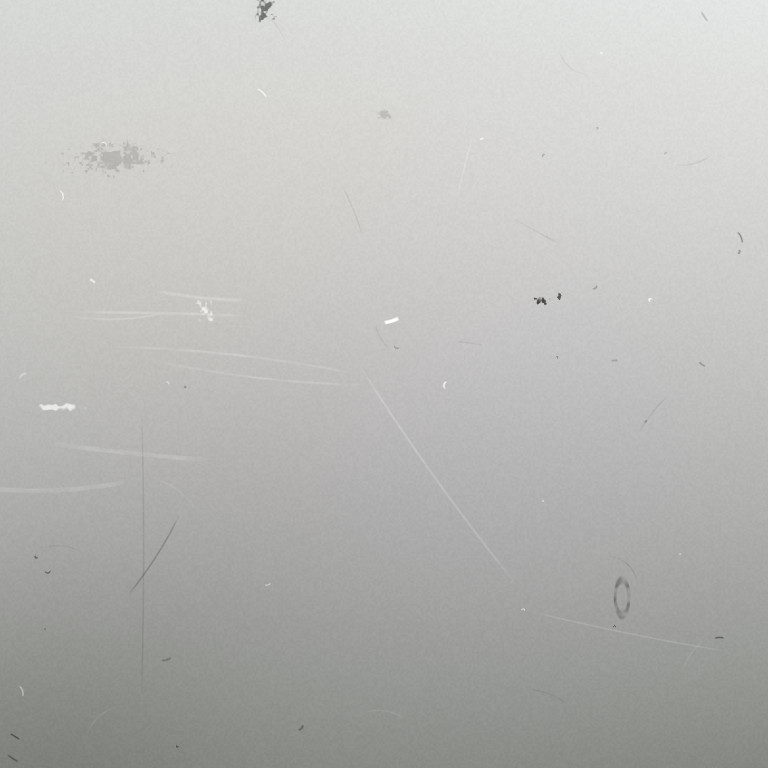
This texture is drawn by a WebGL 1 fragment shader. Its source:

```glsl
precision highp float;
// A scuffed, painted metal panel under soft light: a smooth grey falloff with
// fine grain, overlaid by bent strokes (scratches, specks) and noisy blobs
// (chips, smudges). Hashed loops scatter the small marks; a few large ones are set.

uniform vec2 u_resolution;

#define GRAIN_SCALE 400.0
#define GRAIN_AMOUNT 0.026
#define SCUFF_COUNT 7
#define SCUFF_TONE 0.055
#define HAIR_COUNT 16
#define HAIR_TONE 0.055
#define SPECK_COUNT 38
#define SPECK_TONE 0.26
#define TURN 6.2831853

float hash(vec2 p) {
  vec3 q = fract(p.xyx * 0.1031);
  q += dot(q, q.yzx + 33.33);
  return fract((q.x + q.y) * q.z);
}

vec4 hash4(float n) {
  vec4 q = fract(n * vec4(0.1031, 0.1030, 0.0973, 0.1099));
  q += dot(q, q.wzxy + 33.33);
  return fract((q.xxyz + q.yzzw) * q.zywx);
}

float noise(vec2 p) {
  vec2 cell = floor(p), f = fract(p);
  f = f * f * (3.0 - 2.0 * f);
  float low = mix(hash(cell), hash(cell + vec2(1.0, 0.0)), f.x);
  float high = mix(hash(cell + vec2(0.0, 1.0)), hash(cell + 1.0), f.x);
  return mix(low, high, f.y);
}

vec2 rotate(vec2 p, float angle) {
  float c = cos(angle), s = sin(angle);
  return vec2(c * p.x + s * p.y, c * p.y - s * p.x);
}

// Parabolic line with tapered ends; reach is its half length.
float stroke(vec2 p, vec2 centre, float angle, float reach, float bend, float width) {
  float pixel = 1.0 / u_resolution.y;
  vec2 q = rotate(p - centre, angle);
  float t = q.x / reach;
  float d = abs(q.y - bend * t * t);
  float line = 1.0 - smoothstep(max(width - pixel, 0.0), width + pixel, d);
  return line * (1.0 - smoothstep(0.6, 1.0, abs(t)));
}

// Ragged elliptical patch, eaten away by noise.
float blob(vec2 p, vec2 centre, vec2 size, float detail) {
  float d = length((p - centre) / size);
  float ragged = noise(p * detail) * 0.7 + noise(p * detail * 2.3) * 0.5;
  return smoothstep(0.0, 0.35, 1.0 - d * 0.75 - ragged * 0.9);
}

vec3 paint(vec2 p) {
  float light = 0.54 + 0.48 * p.y - 0.15 * p.y * p.y;
  light += (p.x - 0.5) * mix(-0.03, 0.06, p.y);
  light -= 0.055 * exp(-10.0 * dot(p - vec2(0.05, 0.0), p - vec2(0.05, 0.0)));
  light += 0.012 * (noise(p * 3.0) - 0.5);
  vec3 green = vec3(-0.004, 0.006, -0.006) * (1.0 - smoothstep(0.0, 0.4, p.y));
  vec3 warm = vec3(0.007, 0.0, -0.009) * exp(-9.0 * dot(p - vec2(0.35, 0.68), p - vec2(0.35, 0.68)));
  vec3 lilac = vec3(0.0, -0.004, 0.009) * exp(-9.0 * dot(p - vec2(0.6, 0.42), p - vec2(0.6, 0.42)));
  vec3 cool = vec3(-0.006, 0.003, 0.004) * smoothstep(0.8, 1.0, p.y);
  return vec3(light) + vec3(0.0, 0.001, -0.007) + green + warm + lilac + cool;
}

// Signed brightness of all scattered strokes.
float scatteredMarks(vec2 p) {
  float tone = 0.0;
  float wear = 0.35 + 0.65 * noise(p * vec2(60.0, 110.0));
  for (int i = 0; i < SCUFF_COUNT; i++) {
    vec4 a = hash4(float(i) * 7.31 + 11.7), b = hash4(float(i) * 5.17 + 83.2);
    vec2 centre = vec2(a.x * 0.36, 0.34 + 0.3 * a.y);
    tone += SCUFF_TONE * wear * stroke(p, centre, (a.z - 0.5) * 0.4,
      mix(0.06, 0.2, a.w), (b.x - 0.4) * 0.04, mix(0.0008, 0.0028, b.y));
  }
  for (int i = 0; i < HAIR_COUNT; i++) {
    vec4 a = hash4(float(i) * 6.13 + 151.4), b = hash4(float(i) * 8.37 + 227.9);
    float hair = stroke(p, a.xy, a.z * TURN, mix(0.015, 0.06, a.w),
      (b.x - 0.5) * 0.02, 0.0005);
    tone += HAIR_TONE * wear * hair * (b.y < 0.45 ? -1.2 : 0.8);
  }
  for (int i = 0; i < SPECK_COUNT; i++) {
    vec4 a = hash4(float(i) * 4.71 + 311.3), b = hash4(float(i) * 9.23 + 419.6);
    float speck = stroke(p, a.xy, a.z * TURN, mix(0.002, 0.009, a.w * a.w),
      (b.x - 0.5) * 0.007, mix(0.0004, 0.0015, b.y));
    tone += SPECK_TONE * speck * (b.z < 0.5 ? -1.0 : 0.75) * mix(0.4, 1.0, b.w);
  }
  return tone;
}

// Signed brightness of the large dents, chips and stains.
float largeMarks(vec2 p) {
  float tone = 0.055 * stroke(p, vec2(0.565, 0.38), -0.95, 0.19, 0.006, 0.0012);
  tone += 0.05 * stroke(p, vec2(0.82, 0.175), -0.2, 0.14, 0.003, 0.0008);
  tone -= 0.05 * stroke(p, vec2(0.187, 0.28), 1.57, 0.2, 0.003, 0.0007);
  tone -= 0.12 * stroke(p, vec2(0.203, 0.275), 1.0, 0.065, 0.004, 0.0007);
  tone += 0.16 * blob(p, vec2(0.27, 0.594), vec2(0.02, 0.018), 120.0);
  tone += 0.19 * blob(p, vec2(0.075, 0.47), vec2(0.055, 0.007), 90.0);
  tone += 0.24 * stroke(p, vec2(0.51, 0.582), 0.3, 0.011, 0.001, 0.0022);
  tone -= 0.1 * blob(p, vec2(0.15, 0.792), vec2(0.085, 0.028), 170.0);
  tone -= 0.1 * blob(p, vec2(0.5, 0.852), vec2(0.018, 0.008), 150.0);
  tone -= 0.4 * blob(p, vec2(0.345, 0.988), vec2(0.017, 0.02), 140.0);
  tone -= 0.5 * blob(p, vec2(0.706, 0.61), vec2(0.012, 0.009), 190.0);
  tone -= 0.45 * blob(p, vec2(0.728, 0.614), vec2(0.007, 0.006), 210.0);
  vec2 ring = (p - vec2(0.81, 0.222)) / vec2(0.009, 0.023);
  float rim = 1.0 - smoothstep(0.08, 0.32, abs(length(ring) - 1.0));
  return tone - 0.2 * rim * noise(p * 160.0);
}

void main() {
  vec2 p = gl_FragCoord.xy / u_resolution;
  float grain = noise(p * GRAIN_SCALE) - 0.5;
  float tone = scatteredMarks(p) + largeMarks(p) + GRAIN_AMOUNT * grain;
  gl_FragColor = vec4(clamp(paint(p) + tone, 0.0, 1.0), 1.0);
}
```
